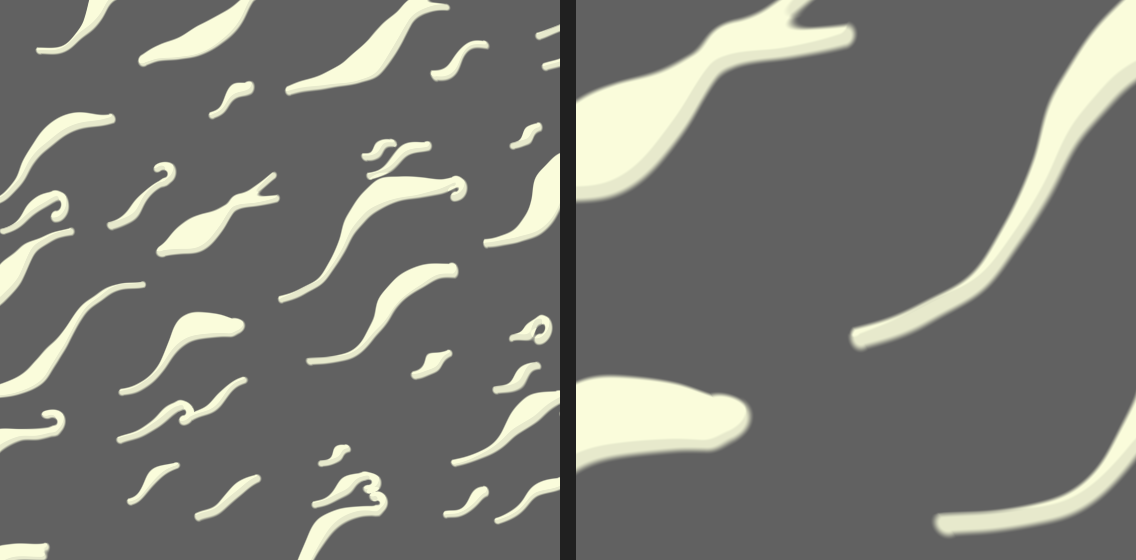
Left: the whole. Right: its middle third, enlarged.
This pattern is drawn by a three.js fragment shader. Its source:

```glsl
// Cream brush strokes drifting diagonally over flat grey.
// A tilted, staggered grid places long and short S-curved strokes as distance
// fields, some with curled tips or forks; an offset sample shades lower edges.
varying vec2 vUv;

const float PI = 3.14159265;
const vec3 GROUND = vec3(0.38, 0.38, 0.38);
const vec3 CREAM = vec3(0.98, 0.99, 0.86);
const vec3 SHADE = vec3(0.905, 0.915, 0.80);
const float TILT = 0.58;               // stroke direction, radians
const vec2 CELL = vec2(0.40, 0.145);   // grid along and across the strokes
const float LONG_SHARE = 0.75;         // cells that hold a long stroke
const float COMPANION_SHARE = 0.35;    // short strokes beside a long one
const float HOOK_SHARE = 0.32;
const float FORK_SHARE = 0.35;
const float TIP = 0.0062;              // half width at stroke ends
const float SOFTNESS = 0.0018;
const vec2 SHADE_DIR = vec2(0.45, -0.89);

vec4 hash4(vec2 p) {
  vec4 q = fract(p.xyxy * vec4(0.1031, 0.1030, 0.0973, 0.1099));
  q += dot(q, q.wzxy + 33.33);
  return fract((q.xxyz + q.yzzw) * q.zywx);
}

vec2 noise2(vec2 p) {
  vec2 i = floor(p), f = fract(p);
  f = f * f * (3.0 - 2.0 * f);
  vec2 low = mix(hash4(i).xy, hash4(i + vec2(1.0, 0.0)).xy, f.x);
  vec2 high = mix(hash4(i + vec2(0.0, 1.0)).xy, hash4(i + 1.0).xy, f.x);
  return mix(low, high, f.y) - 0.5;
}

float smoothMin(float a, float b, float k) {
  float h = max(k - abs(a - b), 0.0) / k;
  return min(a, b) - h * h * k * 0.25;
}

// Arc that starts at the origin heading along +x and curls downward
float curl(vec2 p, float radius) {
  float span = 3.4;
  p.y += radius;
  float a = atan(p.x, p.y);
  if (a < -1.4) a += 2.0 * PI;
  a = clamp(a, 0.0, span);
  return length(p - radius * vec2(sin(a), cos(a))) - mix(TIP, 0.0085, a / span);
}

// Tapered prong from a to b
float prong(vec2 p, vec2 a, vec2 b) {
  float h = clamp(dot(p - a, b - a) / dot(b - a, b - a), 0.0, 1.0);
  return length(p - mix(a, b, h)) - mix(0.012, TIP, h);
}

// S-curved stroke with an off-centre bulge, centred on the origin
float stroke(vec2 p, float halfLen, float fat, vec4 shape, vec4 extra) {
  float bend = mix(0.07, 0.19, shape.x);
  float phase = (shape.y - 0.5) * 1.6;
  float x = clamp(p.x / halfLen, -1.0, 1.0);
  float slope = bend * PI * cos(PI * x + phase);
  vec2 off = p - halfLen * vec2(x, bend * sin(PI * x + phase));
  float along = (x - mix(-0.5, 0.65, shape.z)) / 0.5;
  float width = mix(TIP, fat, exp(-along * along));
  float d = length(vec2(off.x, off.y * inversesqrt(1.0 + slope * slope))) - width;

  if (extra.x < HOOK_SHARE) {
    vec2 tangent = normalize(vec2(1.0, bend * PI * cos(PI + phase)));
    vec2 q = p - halfLen * vec2(1.0, bend * sin(PI + phase));
    q = vec2(dot(q, tangent), dot(q, vec2(-tangent.y, tangent.x)));
    q.y *= extra.y < 0.7 ? 1.0 : -1.0;
    d = smoothMin(d, curl(q, mix(0.011, 0.017, extra.z)), 0.006);
  } else if (halfLen > 0.09 && extra.x > 1.0 - FORK_SHARE) {
    vec2 root = halfLen * vec2(0.4, bend * sin(0.4 * PI + phase));
    d = smoothMin(d, prong(p, root, root + vec2(0.055, -0.034)), 0.014);
  }
  return d;
}

// Distance to the nearest stroke
float strokes(vec2 uv) {
  vec2 p = uv + 0.020 * noise2(uv * 9.0 + 20.0) + 0.006 * noise2(uv * 28.0 + 70.0);
  float c = cos(TILT), s = sin(TILT);
  p = vec2(c * p.x + s * p.y, c * p.y - s * p.x) + 4.0;
  float d = 1.0;
  for (int j = -1; j <= 1; j++) {
    float row = floor(p.y / CELL.y) + float(j);
    float shift = hash4(vec2(row, 91.0)).x;
    for (int i = -1; i <= 1; i++) {
      float column = floor(p.x / CELL.x + shift) + float(i);
      vec2 local = p - CELL * vec2(column + 0.5 - shift, row + 0.5);
      vec2 id = vec2(column, row);
      vec4 pick = hash4(id + 13.0);
      bool hasLong = pick.x < LONG_SHARE;
      if (hasLong) {
        vec2 jitter = (pick.yz - 0.5) * vec2(0.07, 0.045);
        vec4 shape = hash4(id + 37.0);
        d = min(d, stroke(local - jitter, mix(0.10, 0.20, pick.w),
          mix(0.012, 0.031, shape.w), shape, hash4(id + 59.0)));
      }
      // Short strokes: between rows beside a long one, otherwise inside the cell
      for (int k = 0; k < 2; k++) {
        float side = float(k) * 2.0 - 1.0;
        vec2 key = id + vec2(113.0, 151.0) * float(k + 1);
        vec4 r = hash4(key);
        if (hasLong && r.x > COMPANION_SHARE) continue;
        vec2 spot = side * vec2(0.10, CELL.y * (hasLong ? 0.48 : 0.18));
        spot += (r.yz - 0.5) * vec2(0.06, 0.03);
        d = min(d, stroke(local - spot, mix(0.025, 0.065, r.w),
          mix(0.008, 0.015, r.y), hash4(key + 7.0), hash4(key + 23.0)));
      }
    }
  }
  return d;
}

void main() {
  float d = strokes(vUv);
  float depth = 0.009 + 0.010 * noise2(vUv * 11.0 + 40.0).x;
  float below = strokes(vUv + SHADE_DIR * depth);
  float shade = smoothstep(-0.001, 0.001, below);
  float soft = SOFTNESS * mix(1.0, 1.5, shade);
  float ink = 1.0 - smoothstep(-soft, soft, d);
  gl_FragColor = vec4(mix(GROUND, mix(CREAM, SHADE, shade), ink), 1.0);
}
```
